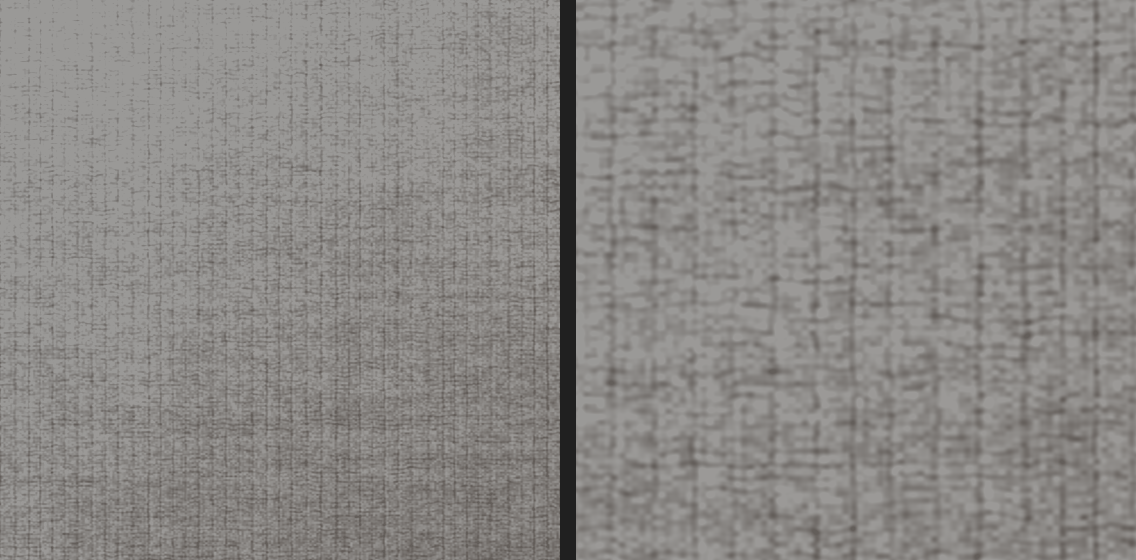
Left, the full canvas; right, a detail of the centre.
This texture is drawn by a WebGL 2 fragment shader. Its source:

```glsl
#version 300 es
precision highp float;

uniform vec2 u_resolution;
out vec4 outColor;

const float RIBS = 42.0;
const float ROWS = 128.0;
const vec3 SHADOW = vec3(0.460, 0.442, 0.428);
const vec3 LIGHT = vec3(0.600, 0.592, 0.582);

float hash(vec2 cell) {
    vec3 p = fract(vec3(cell.xyx) * 0.1031);
    p += dot(p, p.yzx + 33.33);
    return fract((p.x + p.y) * p.z);
}

// Smooth value noise in 0..1
float noise(vec2 p) {
    vec2 cell = floor(p);
    vec2 f = fract(p);
    f = f * f * (3.0 - 2.0 * f);
    float low = mix(hash(cell), hash(cell + vec2(1.0, 0.0)), f.x);
    float high = mix(hash(cell + vec2(0.0, 1.0)), hash(cell + vec2(1.0, 1.0)), f.x);
    return mix(low, high, f.y);
}

float signedNoise(vec2 p) {
    return noise(p) - 0.5;
}

float fbm(vec2 p) {
    float sum = 0.0;
    float gain = 0.5;
    for (int i = 0; i < 4; i++) {
        sum += gain * signedNoise(p);
        p = p * 2.03 + 17.3;
        gain *= 0.5;
    }
    return sum;
}

// Narrow groove around each whole number
float groove(float coord, float halfWidth) {
    float d = abs(fract(coord + 0.5) - 0.5);
    return 1.0 - smoothstep(0.0, halfWidth, d);
}

// Broken vertical seams with a lit edge
float ribRelief(vec2 uv, float count, float halfWidth) {
    float x = uv.x * count + 0.5 * signedNoise(vec2(uv.x * 23.0, 4.0));
    x += 0.10 * signedNoise(vec2(uv.x * 30.0, uv.y * 55.0));
    float id = floor(x + 0.5);
    float depth = mix(0.6, 1.0, hash(vec2(id, count)));
    float broken = mix(0.25, 1.0, smoothstep(0.1, 0.7, noise(vec2(id * 3.7, uv.y * 110.0))));
    float dark = groove(x, halfWidth) * broken;
    float lit = groove(x - 1.3 * halfWidth, halfWidth);
    return depth * (0.3 * lit - dark);
}

// Horizontal threads, stepped a little from rib to rib
float rowRelief(vec2 uv) {
    float y = uv.y * ROWS + 0.7 * signedNoise(uv * vec2(60.0, 30.0));
    float id = floor(y + 0.5);
    float broken = smoothstep(0.2, 0.75, noise(vec2(uv.x * 75.0, id * 2.3)));
    float weight = mix(0.5, 1.3, noise(vec2(uv.x * 7.0, id * 5.9)));
    return 0.22 - groove(y, 0.42) * broken * weight;
}

// Short fine fibres
float fibreGrain(vec2 uv) {
    float coarse = signedNoise(uv * vec2(110.0, 190.0) + 31.0);
    float fine = signedNoise(uv * vec2(247.0, 301.0) + 83.0);
    return 0.050 * coarse + 0.125 * fine;
}

// Broad fall of light with soft patches and slubs
float shading(vec2 uv) {
    float tone = 0.558 + 0.116 * (uv.y - 0.5) - 0.062 * (uv.x - 0.5);
    tone += 0.046 * fbm(uv * vec2(3.0, 5.5) + 5.0);
    tone += 0.042 * signedNoise(uv * vec2(6.0, 70.0) + 11.0);
    tone += 0.028 * signedNoise(uv * vec2(38.0, 3.0) + 47.0);
    return tone;
}

void main() {
    vec2 uv = gl_FragCoord.xy / u_resolution;

    float tone = shading(uv) + fibreGrain(uv);
    tone += 0.104 * ribRelief(uv, RIBS, 0.16);
    tone += 0.024 * ribRelief(uv + 0.006, RIBS * 2.0, 0.3);
    tone += 0.074 * rowRelief(uv) + 0.010;

    // Flattened highlights and limited shadows
    tone = clamp(tone, 0.39, 0.608);
    vec3 color = mix(SHADOW, LIGHT, (tone - SHADOW.r) / (LIGHT.r - SHADOW.r));

    // Slightly cooler toward the upper left
    float cool = smoothstep(0.5, 1.6, uv.y + 1.0 - uv.x);
    color += cool * vec3(-0.004, 0.0, 0.003);

    outColor = vec4(color, 1.0);
}
```
